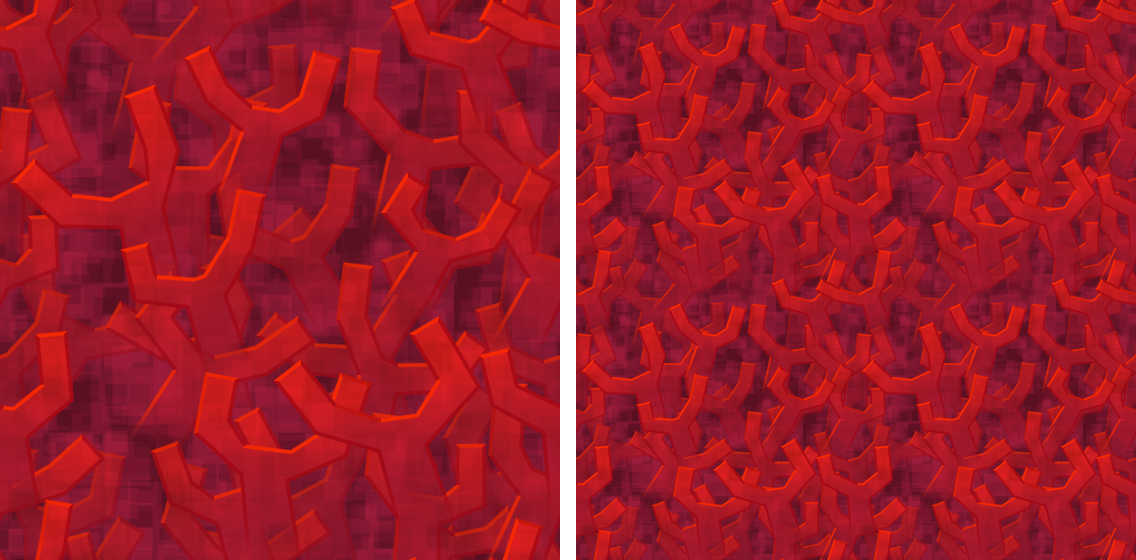
Left, the tile; right, the same tile 2 across and 2 down.
Write a Shadertoy shader that draws this pattern.

```glsl
// Overlapping forked coral branches over a plum ground of soft translucent squares.
// Each branch is a randomly bent Y polygon on a jittered, wrapping grid; its rim is
// lit from the upper left, its stem fades out, and deeper layers sink into the haze.

#define GRID 3.0          // branches per side in each layer
#define LAYERS 4          // depth layers, back to front
#define SIZE 0.128        // length of one branch unit
#define ARM_WIDTH 0.225   // half width of an arm, in branch units
#define TILT 0.5          // largest lean in radians
#define JITTER 0.7        // scatter within a cell
#define RIM 0.0068        // width of the lit rim
#define SOFT 0.0016       // edge softness
#define HAZE 0.5          // fading of the deepest layer

const vec3 PLUM   = vec3(0.48, 0.085, 0.18);
const vec3 STEM   = vec3(0.62, 0.09, 0.17);
const vec3 TIP    = vec3(0.81, 0.11, 0.11);
const vec3 ORANGE = vec3(0.97, 0.16, 0.01);
const vec3 SHADE  = vec3(0.62, 0.02, 0.07);
const vec2 LIGHT  = vec2(-0.55, 0.835);

float hash(vec3 p) {
    p = fract((p + 1.7) * vec3(17.1031, 11.1030, 13.0973));
    p += dot(p, p.yzx + 33.33);
    return fract((p.x + p.y) * p.z);
}

float rnd(vec3 seed, float channel) {
    return hash(seed + channel * vec3(3.17, 5.31, 7.73));
}

// Elbow and tip corners of one arm; side is -1 for left, 1 for right.
void buildArm(vec3 seed, float side, out vec2 elbow, out vec2 tip, out vec2 tipNormal, out vec2 elbowNormal) {
    float c = 10.0 + 5.0 * side;
    elbow = vec2(side * mix(0.55, 0.95, rnd(seed, c)), mix(0.25, 0.5, rnd(seed, c + 1.0)));
    float angle = side * mix(-0.45, 0.65, rnd(seed, c + 2.0));
    vec2 dir = vec2(sin(angle), cos(angle));
    tip = elbow + dir * mix(0.6, 0.95, rnd(seed, c + 3.0));
    tipNormal = side * vec2(dir.y, -dir.x) * ARM_WIDTH;
    vec2 inDir = normalize(elbow + vec2(0.0, 0.1));
    vec2 inNormal = side * vec2(inDir.y, -inDir.x) * ARM_WIDTH;
    vec2 m = tipNormal + inNormal;
    elbowNormal = m * 2.0 * ARM_WIDTH * ARM_WIDTH / dot(m, m);
}

// Signed distance to a Y branch in x, outward normal of the nearest edge in yz.
vec3 branch(vec2 p, vec3 seed) {
    vec2 eL, tL, nL, mL, eR, tR, nR, mR;
    buildArm(seed, -1.0, eL, tL, nL, mL);
    buildArm(seed, 1.0, eR, tR, nR, mR);
    float crotch = 0.04 + 0.28 * rnd(seed, 1.0);
    float lean = 0.7 * (rnd(seed, 2.0) - 0.5);
    vec2 v[14] = vec2[14](
        vec2(lean - 0.38, -1.5), vec2(-0.33, -0.22),
        eL + mL, tL + nL, tL - nL, eL - mL, vec2(-crotch, 0.2),
        vec2(crotch, 0.2), eR - mR, tR - nR, tR + nR, eR + mR,
        vec2(0.33, -0.22), vec2(lean + 0.38, -1.5));
    float best = 1e5, sgn = 1.0;
    vec2 normal = vec2(0.0, 1.0);
    for (int i = 0; i < 14; i++) {
        vec2 a = v[i], b = v[(i + 1) % 14];
        vec2 e = b - a, w = p - a;
        vec2 off = w - e * clamp(dot(w, e) / dot(e, e), 0.0, 1.0);
        float d = dot(off, off);
        if (d < best) { best = d; normal = normalize(vec2(-e.y, e.x)); }
        if ((a.y > p.y) != (b.y > p.y) && p.x < a.x + e.x * (p.y - a.y) / e.y) sgn = -sgn;
    }
    return vec3(sgn * sqrt(best), normal);
}

// Sum of randomly toned squares, one per cell of a wrapping grid.
float squares(vec2 uv, float count, float seed) {
    vec2 g = uv * count + vec2(rnd(vec3(seed), 1.0), rnd(vec3(seed), 2.0));
    vec3 id = vec3(mod(floor(g), count), seed);
    float halfSide = mix(0.2, 0.48, rnd(id, 3.0));
    vec2 room = vec2(rnd(id, 4.0), rnd(id, 5.0)) - 0.5;
    vec2 q = abs(fract(g) - 0.5 - room * (1.0 - 2.0 * halfSide));
    float d = (max(q.x, q.y) - halfSide) / count;
    return (rnd(id, 6.0) * 2.0 - 1.0) * smoothstep(SOFT, -SOFT, d);
}

void mainImage(out vec4 fragColor, in vec2 fragCoord) {
    vec2 uv = fragCoord / iResolution.xy;

    // Ground of stacked squares
    float tone = 0.0;
    for (int i = 0; i < 5; i++) tone += squares(uv, 7.0 + 4.0 * float(i), float(i) + 20.0);
    vec3 col = PLUM * (1.0 + 0.17 * clamp(tone, -1.5, 1.5));

    // Branches, back to front and top to bottom
    for (int k = 0; k < LAYERS; k++) {
        float layer = float(k);
        float haze = HAZE * (1.0 - layer / float(LAYERS - 1));
        vec2 g = uv * GRID + vec2(hash(vec3(layer, 4.0, 9.0)), fract(layer * 0.618));
        for (int j = 1; j >= -1; j--)
        for (int i = -1; i <= 1; i++) {
            vec2 cell = floor(g) + vec2(i, j);
            vec3 seed = vec3(mod(cell, GRID), layer);
            vec2 center = cell + 0.5 + JITTER * (vec2(rnd(seed, 30.0), rnd(seed, 31.0)) - 0.5);
            float scale = SIZE * mix(0.8, 1.1, rnd(seed, 32.0));
            float a = TILT * (2.0 * rnd(seed, 33.0) - 1.0);
            mat2 turn = mat2(cos(a), sin(a), -sin(a), cos(a));
            vec2 p = (g - center) / GRID / scale * turn;
            if (dot(p, p) > 5.0) continue;

            vec3 shape = branch(p, seed);
            float d = shape.x * scale;
            float lit = smoothstep(0.5, 0.78, dot(turn * shape.yz, LIGHT));
            vec3 body = mix(STEM, TIP, smoothstep(-0.7, 1.1, p.y)) * (1.0 + 0.045 * tone);
            float rim = smoothstep(-RIM - SOFT, -RIM + SOFT, d) * mix(0.75, 0.95, lit);
            body = mix(body, mix(SHADE, ORANGE, lit), rim);
            body = mix(body, PLUM * (1.0 + 0.1 * tone), haze);
            float cover = smoothstep(SOFT, -SOFT, d) * smoothstep(-1.45, -0.6, p.y);
            col = mix(col, body, cover);
        }
    }
    fragColor = vec4(col, 1.0);
}
```
